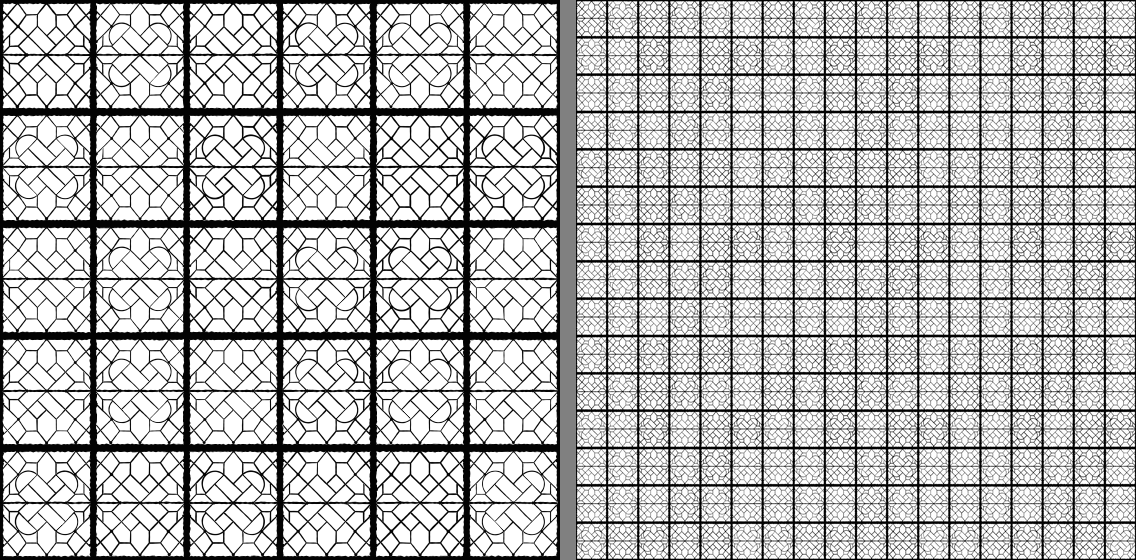
Left, the tile; right, the same tile 3 across and 3 down.
Reproduce this pattern procedurally as a Shadertoy shader.

```glsl
// Leaded glass window: 6 by 5 panes of diagonal lattice, some with half-round leads

float hash(vec2 p) {
    vec3 q = fract(p.xyx * vec3(0.1031, 0.103, 0.0973));
    q += dot(q, q.yzx + 33.33);
    return fract((q.x + q.y) * q.z);
}

vec2 gradientAt(vec2 cell, float period) {
    float angle = 6.2832 * hash(mod(cell, period));
    return vec2(cos(angle), sin(angle));
}

// Gradient noise that wraps after a whole number of cells
float noise(vec2 uv, float period) {
    vec2 p = uv * period, i = floor(p), f = p - i;
    vec2 u = f * f * f * (f * (f * 6.0 - 15.0) + 10.0);
    vec2 x = vec2(1, 0), y = vec2(0, 1);
    float low = mix(dot(gradientAt(i, period), f),
                    dot(gradientAt(i + x, period), f - x), u.x);
    float high = mix(dot(gradientAt(i + y, period), f - y),
                     dot(gradientAt(i + 1.0, period), f - 1.0), u.x);
    return mix(low, high, u.y);
}

float segment(vec2 p, vec2 a, vec2 b) {
    vec2 pa = p - a, ba = b - a;
    return length(pa - ba * clamp(dot(pa, ba) / dot(ba, ba), 0.0, 1.0));
}

// Distance to the leads of one pane; the pane spans about 119 by 143 units
float leads(vec2 p, bool rounded) {
    // Half-turn symmetry, then mirror the parts shared by left and right
    if (p.y < 0.0) p = -p;
    vec2 q = vec2(abs(p.x), p.y);
    vec4 bars[12] = vec4[12](
        vec4(0, 71, 13, 55), vec4(13, 55, 13, 39), vec4(13, 55, 28, 55),
        vec4(28, 55, 40, 71), vec4(28, 55, 39, 39), vec4(39, 39, 60, 18),
        vec4(0, 0, 60, 60), vec4(13, 39, 39, 12), vec4(39, 12, 51, 12),
        vec4(51, 12, 51, 26), vec4(39, 12, 27, 0), vec4(51, 12, 60, 2));
    float d = segment(q, vec2(60, 47), vec2(40, 71));
    for (int i = 0; i < 12; i++) d = min(d, segment(q, bars[i].xy, bars[i].zw));

    // Woven bricks in the middle
    d = min(d, segment(p, vec2(-13, 39), vec2(13, 13)));
    d = min(d, segment(p, vec2(13, 39), vec2(0, 26)));

    // Half disc outside the diagonal chord
    vec2 e = q - vec2(25, 26);
    float chord = (e.x + e.y) * 0.707;
    if (rounded && chord > 0.0) {
        float rim = length(e) - 17.5;
        d = min(rim < 0.0 ? chord : d, abs(rim));
    }

    // Solder blobs
    vec2 joints[7] = vec2[7](vec2(0), vec2(27, 0), vec2(39, 39), vec2(40, 71),
                             vec2(0, 71), vec2(60, 18), vec2(60, 58));
    for (int i = 0; i < 7; i++) d = min(d, length(q - joints[i]) - 1.3);
    return d;
}

void mainImage(out vec4 fragColor, in vec2 fragCoord) {
    vec2 uv = fragCoord / iResolution.xy;
    vec2 grid = uv * vec2(6, 5);
    vec2 pane = floor(grid);
    vec2 p = (fract(grid) - 0.5) * vec2(128, 153.6);
    float soft = max(0.9, 460.0 / iResolution.y);

    // Rounded panes: column rule against row rule
    bool column = (mod(pane.x, 2.0) > 0.5) != (pane.x > 3.5);
    bool row = mod(pane.y, 3.0) < 0.5;
    bool rounded = column != row;

    // Uneven leads and rough edges
    float fine = noise(uv, 160.0);
    float broad = noise(uv + 0.37, 24.0);
    vec2 bent = p - vec2(0, 1.5) + 0.6 * vec2(broad, noise(uv, 36.0));
    float weight = 0.7 + 0.3 * hash(pane + 7.0) + 0.45 * broad + 0.2 * fine;
    float lead = leads(bent, rounded) - weight;

    // Crossbar and outer frame
    float crossbar = abs(bent.y) - 1.3 - 0.9 * fine;
    vec2 inset = abs(p) - vec2(59.5, 71.5);
    float frame = -max(inset.x, inset.y) - 1.6 * fine - 0.5 * broad;

    float d = min(lead, min(crossbar, frame));
    float glass = smoothstep(-soft, soft, d);
    fragColor = vec4(vec3(mix(0.01, 1.0, glass)), 1.0);
}
```
